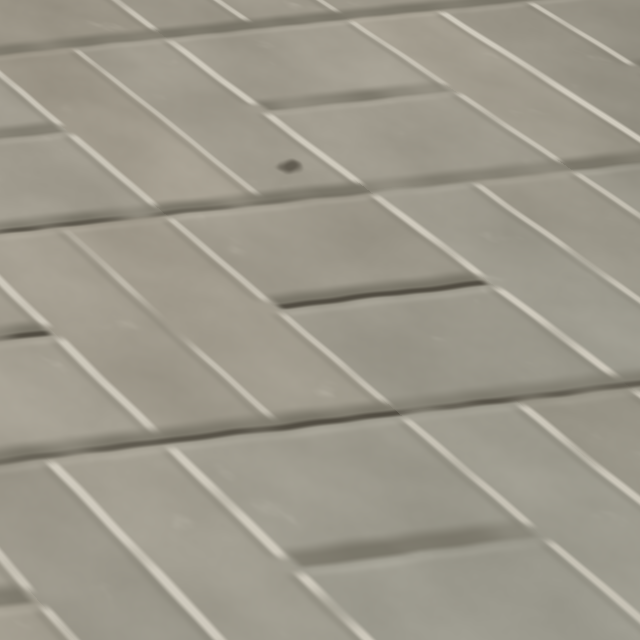
This texture is drawn by a WebGL 1 fragment shader. Its source:

```glsl
precision highp float;
uniform vec2 u_resolution;

#define ACROSS vec3(0.3257, -0.0325, 0.010)
#define DOWN vec3(0.2940, 0.2371, -0.115)
#define ORIGIN vec3(0.2565, 0.3333, 1.0)
#define STONE vec3(0.638, 0.615, 0.562)
#define COOL_STONE vec3(0.604, 0.593, 0.544)
#define HIGHLIGHT vec3(0.815, 0.795, 0.745)
#define SHADE vec3(0.455, 0.440, 0.390)
#define CREVICE vec3(0.300, 0.280, 0.240)
#define EDGE_WIDTH 0.033
#define BAND_WIDTH 0.075
#define CREVICE_WIDTH 0.019
#define PIT vec2(0.453, 0.260)

float hash(vec2 p) {
  return fract(sin(dot(p, vec2(127.1, 311.7))) * 4375.85);
}

vec2 gradient(vec2 cell) {
  float angle = 6.2832 * hash(cell);
  return vec2(cos(angle), sin(angle));
}

// Gradient noise, roughly -0.7 to 0.7
float noise(vec2 p) {
  vec2 i = floor(p), f = fract(p);
  vec2 s = f * f * f * (f * (f * 6.0 - 15.0) + 10.0);
  vec2 e = vec2(1.0, 0.0);
  float a = dot(gradient(i), f);
  float b = dot(gradient(i + e), f - e);
  float c = dot(gradient(i + e.yx), f - e.yx);
  float d = dot(gradient(i + 1.0), f - 1.0);
  return mix(mix(a, b, s.x), mix(c, d, s.x), s.y);
}

float fbm(vec2 p) {
  float sum = 0.0, amp = 1.0;
  for (int i = 0; i < 4; i++) {
    sum += amp * noise(p);
    p = p * 2.03 + 17.3;
    amp *= 0.45;
  }
  return sum;
}

// Canvas point to paving plane, one unit per pair of bricks
vec2 toGround(vec2 p) {
  vec3 q = vec3(p, 1.0);
  return vec2(dot(cross(DOWN, ORIGIN), q), dot(cross(ORIGIN, ACROSS), q))
       / dot(cross(ACROSS, DOWN), q);
}

void main() {
  vec2 p = gl_FragCoord.xy / u_resolution;
  p.y = 1.0 - p.y;
  vec2 flatUv = toGround(p);
  vec2 uv = flatUv + 0.008 * vec2(noise(flatUv * 5.0), noise(flatUv * 5.0 + 31.0));

  // Basket weave: alternate cells split across or down
  vec2 cell = floor(uv);
  float odd = mod(cell.x + cell.y, 2.0);
  vec2 split = mix(vec2(1.0, 2.0), vec2(2.0, 1.0), odd);
  vec2 brick = floor(uv * split) / split;
  vec2 joint = floor(uv * split + 0.5) / split;
  vec2 d = uv - joint;
  vec2 away = abs(d);
  vec2 isDivider = step(0.25, fract(joint));

  // Stone tone, mottling and pale scuffs
  float tone = hash(brick + 4.7) - 0.5;
  float cool = smoothstep(0.35, 1.35, p.x * 0.7 + p.y * 0.75 + 0.1 * tone);
  vec3 color = mix(STONE, COOL_STONE, cool);
  color += vec3(0.008, 0.0, -0.006) * (hash(brick + 9.1) - 0.5);
  color += 0.034 * tone + 0.048 * fbm(uv * vec2(1.9, 2.4)) + 0.005 * noise(p * 60.0);
  color -= 0.035 * smoothstep(0.55, 1.0, p.x) * smoothstep(0.5, 0.0, p.y);
  color -= 0.035 * smoothstep(0.45, 0.0, length(p));
  float scuff = smoothstep(0.42, 0.9, fbm(uv * vec2(4.0, 5.0) + 43.0));
  color += 0.055 * scuff;

  // Lit slanted edges, broken where they meet the cross joints
  float edgeSeed = hash(vec2(joint.x, cell.y) + 2.3);
  float edgeWear = mix(0.68, 1.05, edgeSeed)
                 * smoothstep(-0.65, 0.0, noise(vec2(joint.x * 7.0, uv.y * 4.5)));
  float edgeWidth = EDGE_WIDTH * mix(0.8, 1.1, edgeSeed);
  float edge = 1.0 - smoothstep(0.2, 1.0, away.x / edgeWidth);
  float edgeShadow = exp(-pow((d.x + 0.040) / 0.020, 2.0));
  float halfRow = abs(uv.y - floor(uv.y * 2.0 + 0.5) * 0.5);
  float openEnd = smoothstep(0.010, 0.055, mix(halfRow, away.y, isDivider.x));
  color = mix(color, SHADE, 0.22 * edgeShadow * openEnd);
  color = mix(color, HIGHLIGHT, min(edge * edgeWear, 1.0) * openEnd);

  // Cross joints: shaded bevel above, dark crevice, thin lit lip below
  float jointSeed = hash(vec2(cell.x, joint.y) + 6.4);
  float along = noise(vec2(uv.x * 4.0, joint.y * 9.0));
  float depth = clamp(mix(0.6, 0.95, jointSeed) + 0.6 * along, 0.25, 1.0);
  float taper = mix(1.0, smoothstep(0.0, 0.05, away.x), isDivider.y);
  float band = smoothstep(-BAND_WIDTH, -0.3 * BAND_WIDTH, d.y)
             * (1.0 - smoothstep(0.0, 0.024, d.y)) * taper;
  float crevice = 1.0 - smoothstep(0.1, 1.0, abs(d.y - 0.001) / CREVICE_WIDTH);
  float lip = exp(-pow((d.y - 0.036) / 0.014, 2.0));
  // Crevices open widest along a slanting belt of the paving
  float belt = 1.0 - smoothstep(0.4, 0.9, abs(flatUv.y - 0.65 - 0.2 * flatUv.x));
  color += 0.035 * lip * depth * taper;
  color = mix(color, SHADE, band * depth * 0.85);
  color = mix(color, CREVICE, crevice * taper * belt * smoothstep(0.35, 0.9, depth) * 0.9);

  // Worn pit
  vec2 pitOffset = (p - PIT) / vec2(0.023, 0.012);
  float pit = length(pitOffset) + 0.35 * noise(p * 60.0);
  color = mix(color, CREVICE, 0.75 * (1.0 - smoothstep(0.35, 1.1, pit)));

  gl_FragColor = vec4(color, 1.0);
}
```
